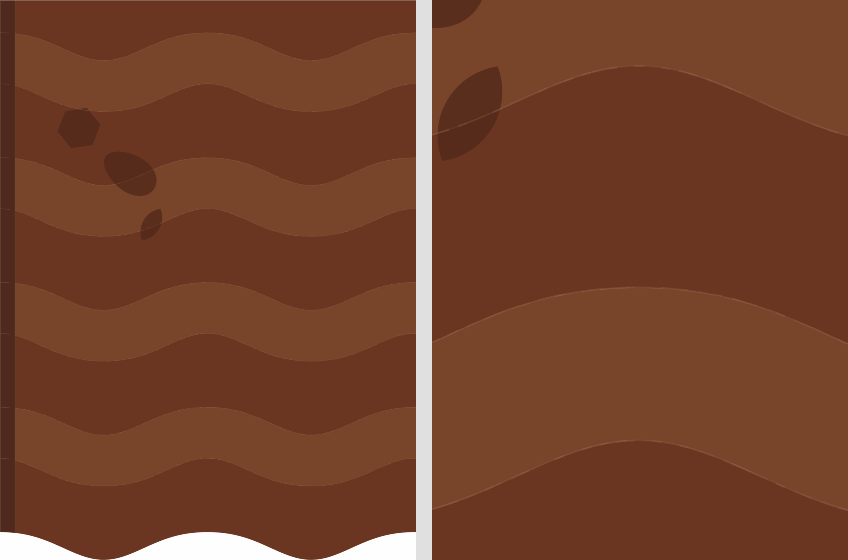
Left, the full canvas; right, a detail of the centre.
Write a WebGL 1 fragment shader that draws this pattern.

```glsl
precision highp float;
// Brown cloth with four wavy bands, a dark strip down the left side,
// three translucent stains and a scalloped hem over white.
// Bands come from one wave repeated with mod; stains are distance functions.
uniform vec2 u_resolution;

const float ROW = 0.2229;       // distance between bands
const float WAVE_DEPTH = 0.0495;

float hash(vec2 p) {
  return fract(sin(dot(p, vec2(127.1, 311.7))) * 43758.5453);
}

vec2 rotate(vec2 p, float angle) {
  float c = cos(angle), s = sin(angle);
  return vec2(c * p.x + s * p.y, c * p.y - s * p.x);
}

// Drop below the crest; positive skew narrows crests, negative widens them
float waveDrop(float x, float skew) {
  float phase = 6.28318 * x / 0.3704;
  float s = sin(phase);
  return WAVE_DEPTH * (0.5 - 0.5 * cos(phase) + skew * s * s);
}

float hexagon(vec2 p, float apothem) {
  p = abs(p);
  return max(p.y, dot(p, vec2(0.866, 0.5))) - apothem;
}

// Ellipse that is blunter towards positive x
float egg(vec2 p, vec2 radii) {
  p.y /= 1.0 + 2.5 * p.x;
  return (length(p / radii) - 1.0) * radii.y;
}

// Overlap of two circles, pointed along y
float leaf(vec2 p, float radius, float offset) {
  return length(vec2(abs(p.x) + offset, p.y)) - radius;
}

float cover(float dist, float pixel) {
  return 1.0 - smoothstep(-0.5 * pixel, 0.5 * pixel, dist);
}

void main() {
  // Canvas heights, measured down from the top left corner
  float pixel = 1.0 / u_resolution.y;
  vec2 p = vec2(gl_FragCoord.x, u_resolution.y - gl_FragCoord.y) * pixel;

  // Bands with broad crests above and broad troughs below
  float upper = waveDrop(p.x, -0.11);
  float thickness = 0.0911 + waveDrop(p.x, 0.11) - upper;
  float below = p.y - 0.0586 - upper;
  float across = mod(below - 0.5 * thickness + 0.5 * ROW, ROW) - 0.5 * ROW;
  float band = abs(across) - 0.5 * thickness;
  vec3 color = mix(vec3(0.416, 0.208, 0.129), vec3(0.471, 0.271, 0.165),
                   cover(band, pixel));

  // Stains
  float stain = hexagon(rotate(p - vec2(0.1410, 0.2287), -0.16), 0.0335);
  stain = min(stain, egg(rotate(p - vec2(0.2318, 0.3086), 0.59),
                         vec2(0.0520, 0.0327)));
  stain = min(stain, leaf(rotate(p - vec2(0.2702, 0.4010), 0.53),
                          0.0417, 0.0260));
  color = mix(color, vec3(0.318, 0.157, 0.102), 0.80 * cover(stain, pixel));

  // Side strip
  float strip = p.x - 0.0268;
  color = mix(color, vec3(0.310, 0.161, 0.114), cover(strip, pixel));

  // Broken pale seams along the bands and beside the strip
  float dash = hash(vec2(floor(p.x * 190.0), floor(below / ROW * 2.0)));
  float gap = step(0.0185, p.x) * step(p.x, 0.0268);
  float seam = cover(abs(band) - 0.0005, pixel) * (0.08 + 0.24 * dash);
  seam *= 1.0 - gap;
  seam = max(seam, 0.22 * cover(abs(strip) - 0.0004, pixel));
  color = mix(color, vec3(0.72, 0.56, 0.44), seam);

  // Pale top and left borders
  float border = max(0.50 * cover(p.y - 0.0012, pixel),
                     0.25 * cover(p.x - 0.0010, pixel));
  color = mix(color, vec3(0.75, 0.68, 0.65), border);

  // Scalloped hem
  color = mix(vec3(1.0, 0.995, 0.995), color, cover(below - 4.0 * ROW, pixel));
  gl_FragColor = vec4(color, 1.0);
}
```
